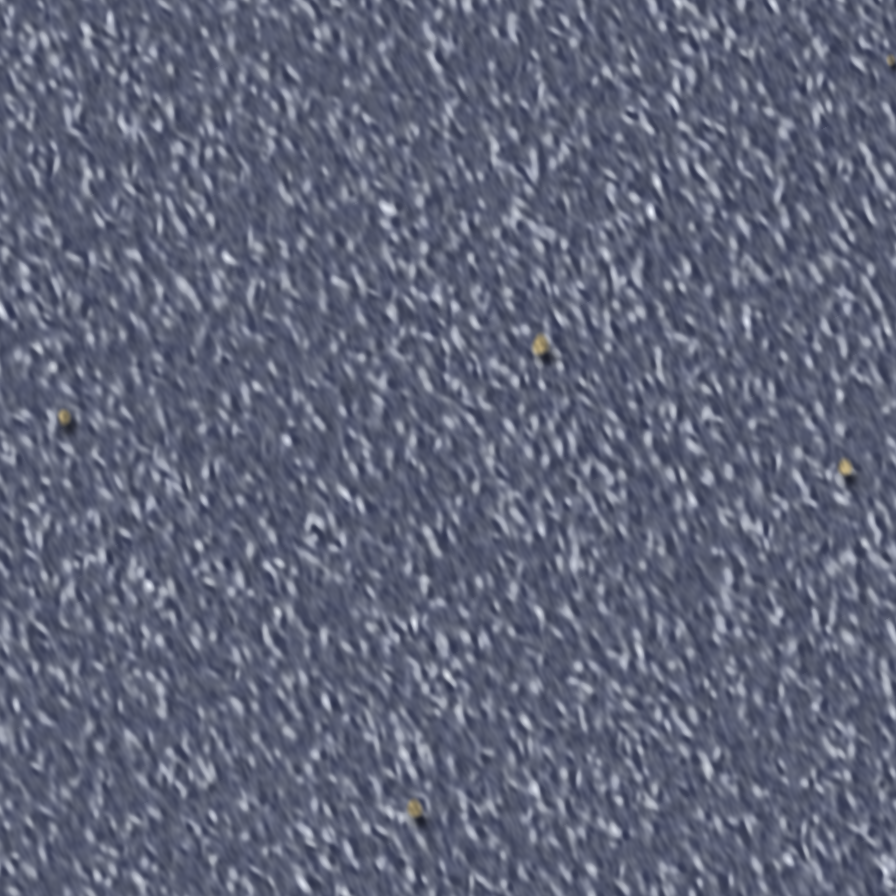
This texture is drawn by a WebGL 2 fragment shader. Its source:

```glsl
#version 300 es
precision highp float;

uniform vec2 u_resolution;
out vec4 outColor;

const vec3 DARK_SLATE = vec3(0.25, 0.27, 0.36);
const vec3 PALE_GLINT = vec3(0.64, 0.66, 0.72);
const vec3 OCHRE = vec3(0.78, 0.70, 0.50);
const float LEAN = 0.45;            // tilt of the grain from vertical, radians
const float LEAN_SPREAD = 0.6;
const float GRAIN_CELLS = 66.0;
const vec2 GRAIN_SIZE = vec2(0.0042, 0.0072);
const float GRAIN_LIGHT = 1.3;
const float SHADOW_DEPTH = 0.34;
const float BASE_TONE = 0.21;
const float STREAK_DEPTH = 0.30;
const int GRAIN_LAYERS = 2;
const int SPECK_COUNT = 5;

vec3 hash3(vec2 p) {
    vec3 q = fract(vec3(p.xyx) * vec3(0.1031, 0.1030, 0.0973));
    q += dot(q, q.yxz + 33.33);
    return fract((q.xxy + q.yzz) * q.zyx);
}

mat2 rotation(float a) {
    float c = cos(a), s = sin(a);
    return mat2(c, -s, s, c);
}

float cornerSlope(vec2 cell, vec2 offset) {
    float a = 6.2832 * hash3(cell + 71.0).x;
    return dot(vec2(cos(a), sin(a)), offset);
}

float gradientNoise(vec2 p) {
    vec2 i = floor(p), f = fract(p);
    vec2 u = f * f * f * (f * (f * 6.0 - 15.0) + 10.0);
    vec2 e = vec2(1.0, 0.0);
    float low = mix(cornerSlope(i, f), cornerSlope(i + e.xy, f - e.xy), u.x);
    float high = mix(cornerSlope(i + e.yx, f - e.yx), cornerSlope(i + e.xx, f - e.xx), u.x);
    return mix(low, high, u.y);
}

// Bright elongated grains, each with a dark flank
float grainLayer(vec2 p, float seed) {
    vec2 cell = floor(p * GRAIN_CELLS);
    float tone = 0.0;
    for (int y = -1; y <= 1; y++) {
        for (int x = -1; x <= 1; x++) {
            vec2 id = cell + vec2(x, y);
            vec3 place = hash3(id + seed);
            vec3 shape = hash3(id + seed + 217.0);
            vec2 d = p - (id + place.xy) / GRAIN_CELLS;
            float spread = (shape.x - 0.5) * 2.0;
            d = rotation(spread * abs(spread) * LEAN_SPREAD) * d;
            d /= GRAIN_SIZE * mix(vec2(0.75), vec2(1.2, 1.4), shape.yz);
            float strength = pow(place.z, 3.8);
            float side = shape.y > 0.35 ? 1.0 : -1.0;
            vec2 flank = d - vec2(1.5 * side, -0.5);
            tone += GRAIN_LIGHT * strength * exp(-dot(d, d));
            tone -= SHADOW_DEPTH * sqrt(strength) * exp(-dot(flank, flank));
        }
    }
    return tone;
}

void main() {
    vec2 uv = gl_FragCoord.xy / min(u_resolution.x, u_resolution.y);
    vec2 p = rotation(LEAN) * uv + 3.0;

    // Fine streaks, bent by a slower wave
    vec2 bend = vec2(gradientNoise(uv * 24.0), gradientNoise(uv * 24.0 + 40.0)) * 0.004;
    float streaks = gradientNoise((p + bend) * vec2(110.0, 46.0));
    streaks += 0.6 * gradientNoise((p - bend) * vec2(180.0, 85.0) + 90.0);

    // Broad patches of stronger and weaker contrast
    float patches = gradientNoise(uv * 4.0 + 8.0) + 0.6 * gradientNoise(uv * 11.0 + 25.0);
    float contrast = 0.96 + 0.3 * patches + 0.2 * (uv.x - 0.5);

    float grains = 0.0;
    for (int i = 0; i < GRAIN_LAYERS; i++) {
        float seed = 37.0 + 131.0 * float(i);
        grains += grainLayer(p + bend * 0.5 + 0.37 * float(i), seed);
    }

    float tone = BASE_TONE + contrast * (grains + STREAK_DEPTH * streaks);
    tone += 0.03 * gradientNoise(uv * 3.0 + 60.0);
    tone = tone < 0.0 ? 0.5 * tone : tone;
    tone = tone > 0.9 ? 0.9 + 0.5 * (tone - 0.9) : tone;
    vec3 color = mix(DARK_SLATE, PALE_GLINT, tone);
    color += vec3(0.012, 0.010, -0.015) * gradientNoise(uv * 45.0 + 15.0);

    // A few ochre specks with dark undersides
    for (int i = 0; i < SPECK_COUNT; i++) {
        vec3 h = hash3(vec2(float(i) * 23.0 + 9.0, 61.0));
        vec2 d = (uv - h.xy) / mix(0.007, 0.012, h.z) + bend * 180.0;
        vec2 under = d - vec2(0.5, -1.0);
        color *= 1.0 - 0.5 * exp(-dot(under, under) * 1.4);
        float cover = 1.0 - smoothstep(0.3, 1.1, length(d * vec2(1.2, 0.95)));
        color = mix(color, OCHRE * (0.9 + 0.4 * streaks), cover * mix(0.5, 0.9, h.z));
    }

    outColor = vec4(clamp(color, 0.0, 1.0), 1.0);
}
```
